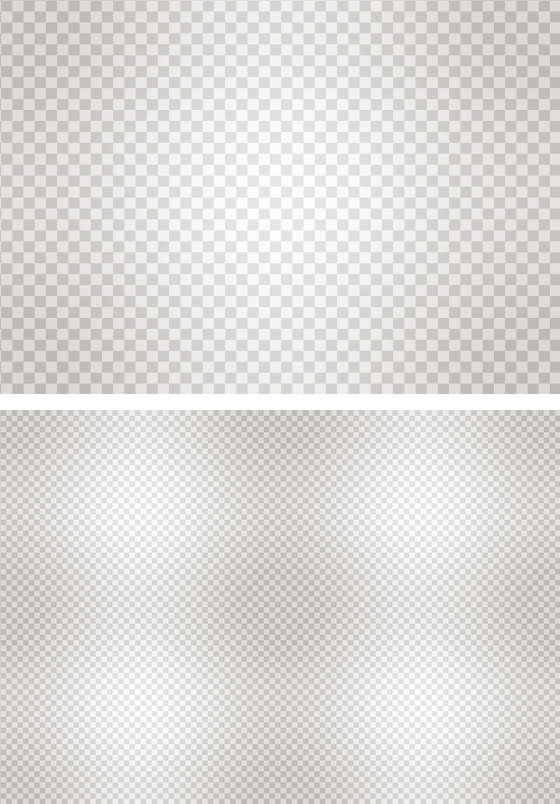
Top: one tile. Bottom: repeated 2 by 2.
Give the GLSL for this pattern, as a WebGL 2 fragment shader.

```glsl
#version 300 es
precision highp float;
// A pale grey checkerboard of 50 by 36 cells, lit by a wide glow in the middle.
// Signed triangle waves give the smoothed checks; a periodic radial falloff
// shades both tones, and faint wrapping value noise adds paper grain.

uniform vec2 u_resolution;
out vec4 fragColor;

const float PI = 3.14159265;
const vec2 CELLS = vec2(50.0, 36.0);        // even counts, so the checks tile
const vec2 CHECK_OFFSET = vec2(0.1, -0.05); // in cells
const vec2 GRAIN_CELLS = vec2(250.0, 180.0);
const float GRAIN_AMOUNT = 0.008;
const float GLOW_RADIUS = 1.62;

const vec3 LIGHT_CENTER = vec3(0.995, 0.995, 0.995);
const vec3 LIGHT_EDGE   = vec3(0.860, 0.853, 0.848);
const vec3 DARK_CENTER  = vec3(0.900, 0.900, 0.900);
const vec3 DARK_EDGE    = vec3(0.735, 0.728, 0.710);

// Hash of a lattice point, without sine
float hash(vec2 p) {
    vec3 q = fract(vec3(p.xyx) * 0.1031);
    q += dot(q, q.yzx + 33.33);
    return fract((q.x + q.y) * q.z);
}

// Value noise that repeats after a whole number of lattice cells
float wrappedNoise(vec2 p, vec2 period) {
    vec2 cell = floor(p);
    vec2 f = fract(p);
    f = f * f * (3.0 - 2.0 * f);
    vec2 a = mod(cell, period);
    vec2 b = mod(cell + 1.0, period);
    float bottom = mix(hash(a), hash(vec2(b.x, a.y)), f.x);
    float top = mix(hash(vec2(a.x, b.y)), hash(b), f.x);
    return mix(bottom, top, f.y);
}

// 1 on light cells, 0 on dark ones, blended over one pixel
float checker(vec2 p, vec2 pixel) {
    vec2 edge = 0.5 - abs(mod(p + 0.5, 2.0) - 1.0);
    vec2 side = 2.0 * clamp(edge / pixel, -0.5, 0.5);
    return 0.5 + 0.5 * side.x * side.y;
}

// 0 in the middle, rising to 1 near the corners, level across the seams
float falloff(vec2 uv, float aspect, float radius) {
    vec2 offset = sin(PI * (uv - 0.5)) * vec2(aspect, 1.0) / radius;
    return min(dot(offset, offset), 1.0);
}

void main() {
    vec2 uv = gl_FragCoord.xy / u_resolution;

    // Shade each tone from the glow outwards
    float shade = falloff(uv, CELLS.x / CELLS.y, GLOW_RADIUS);
    vec3 light = mix(LIGHT_CENTER, LIGHT_EDGE, shade);
    vec3 dark = mix(DARK_CENTER, DARK_EDGE, shade);

    // Lay the checks and the grain
    vec2 pixel = CELLS / u_resolution;
    vec3 color = mix(dark, light, checker(uv * CELLS - CHECK_OFFSET, pixel));
    color += GRAIN_AMOUNT * (wrappedNoise(uv * GRAIN_CELLS, GRAIN_CELLS) - 0.5);

    fragColor = vec4(color, 1.0);
}
```
